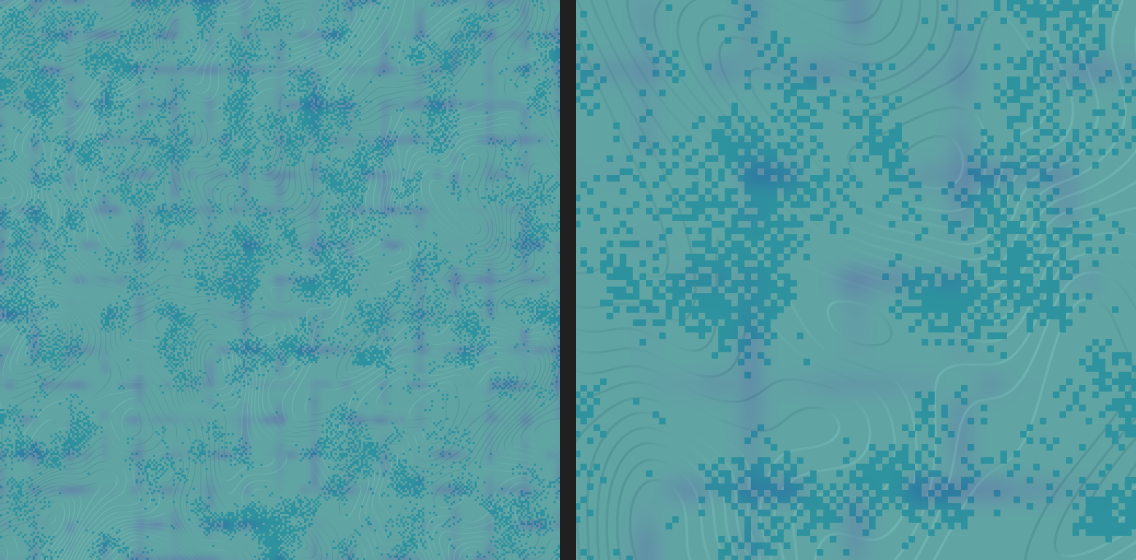
Left, the full canvas; right, a detail of the centre.
This texture is drawn by a Shadertoy shader. Its source:

```glsl
// Weathered teal cloth: small loose clumps of square stipple grains over a
// flat ground, faint violet smudges along a 16 x 16 weave, and thin embossed
// contour lines traced on a height field of layered sines.

float hash(vec2 p) {
    vec3 q = fract(p.xyx * vec3(0.1031, 0.1030, 0.0973));
    q += dot(q, q.yzx + 33.33);
    return fract((q.x + q.y) * q.z);
}

float valueNoise(vec2 p) {
    vec2 i = floor(p), f = fract(p);
    f = f * f * (3.0 - 2.0 * f);
    return mix(mix(hash(i), hash(i + vec2(1, 0)), f.x),
               mix(hash(i + vec2(0, 1)), hash(i + vec2(1, 1)), f.x), f.y);
}

// Rolling terrain made of warped, rotated sines
float terrain(vec2 p) {
    p += 0.05 * sin(p.yx * 9.0 + vec2(0.7, 2.9));
    float height = 0.0, amplitude = 1.0;
    vec2 q = p * 10.0 + vec2(1.3, 4.1);
    for (int i = 0; i < 4; i++) {
        height += amplitude * sin(q.x + 1.2 * sin(q.y * 0.8)) * cos(q.y * 0.9);
        q = mat2(0.8, 0.6, -0.6, 0.8) * q * 1.6 + 2.3;
        amplitude *= 0.52;
    }
    return height;
}

// 1 where a grain fills the cell; neighbours are subtracted to space grains evenly
float grain(vec2 cell) {
    float around = hash(cell + vec2(1, 0)) + hash(cell - vec2(1, 0))
                 + hash(cell + vec2(0, 1)) + hash(cell - vec2(0, 1));
    float threshold = clamp(0.5 + 0.7 * (hash(cell) - around * 0.25)
                          + 0.12 * (hash(cell + 1.0) - 0.5), 0.0, 1.0);
    vec2 p = cell / 256.0;
    float clump = 0.5 * valueNoise(p * 17.0 + 3.7) + 0.3 * valueNoise(p * 31.0 + 41.0)
                + 0.2 * valueNoise(p * 59.0 + 17.0);
    return threshold < 0.95 * smoothstep(0.34, 1.0, clump) ? 1.0 : 0.0;
}

// Grain coverage, blended across cell borders over one pixel
float stipple(vec2 uv, float pixel) {
    vec2 p = uv * 256.0 - 0.5, cell = floor(p);
    vec2 w = clamp((fract(p) - 0.5) / (pixel * 256.0) + 0.5, 0.0, 1.0);
    return mix(mix(grain(cell), grain(cell + vec2(1, 0)), w.x),
               mix(grain(cell + vec2(0, 1)), grain(cell + vec2(1, 1)), w.x), w.y);
}

// Broken soft smudges on evenly spaced lines
float smudges(float along, float across, float seed) {
    float line = round(across * 16.0);
    float offset = (across - line / 16.0) / 0.0095;
    float dash = 0.6 * valueNoise(vec2(along * 20.0 + seed, line * 7.0 + seed))
               + 0.4 * valueNoise(vec2(along * 50.0 + seed, line * 5.0 + 19.0));
    return exp(-offset * offset) * smoothstep(0.34, 0.95, dash);
}

void mainImage(out vec4 fragColor, in vec2 fragCoord) {
    float pixel = 1.0 / iResolution.y;
    vec2 uv = fragCoord * pixel;

    vec3 color = vec3(0.38, 0.645, 0.642);

    // Contours: light on one side of the slopes, dark on the other
    float height = terrain(uv) * 7.0;
    vec2 slope = vec2(terrain(uv + vec2(0.001, 0)), terrain(uv + vec2(0, 0.001))) * 7.0 - height;
    slope /= 0.001;
    float steep = length(slope) + 0.01;
    float lineDistance = abs(fract(height) - 0.5) / steep;
    float contour = 1.0 - smoothstep(0.0007 - 0.5 * pixel, 0.0007 + 0.7 * pixel, lineDistance);
    contour *= smoothstep(8.0, 40.0, steep) * (1.0 - smoothstep(160.0, 300.0, steep));
    float light = dot(slope / steep, vec2(0.85, -0.53));
    color += contour * light * vec3(0.045, 0.055, 0.045);

    // Stipple grains
    color = mix(color, vec3(0.182, 0.576, 0.62), stipple(uv, pixel));

    // Violet weave tints ground and grains alike
    float weave = smudges(uv.x, uv.y, 5.0) + 0.85 * smudges(uv.y, uv.x, 83.0);
    color += min(weave, 1.1) * vec3(0.002, -0.095, 0.014);

    fragColor = vec4(color, 1.0);
}
```
